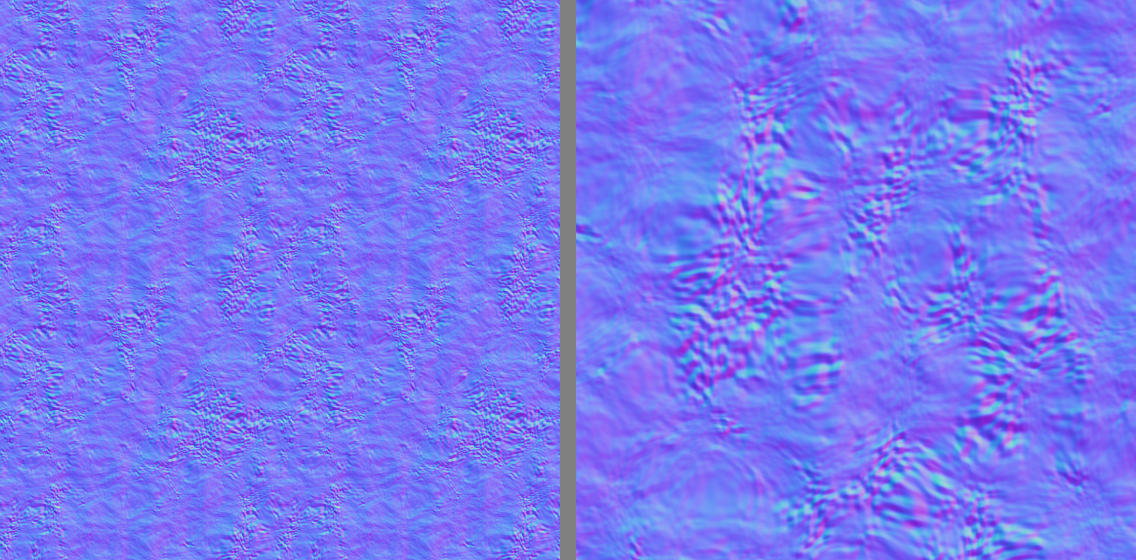
Left: the whole. Right: its middle third, enlarged.
Give the GLSL for this texture map, as a three.js fragment shader.

```glsl
// Tangent-space normal map of rough weathered plaster: soft ripples, faint streaks and gritty patches.
varying vec2 vUv;

const float TILES = 2.0;                    // whole repeats across the canvas
const vec2 TILT = vec2(-0.065, -0.065);     // mean lean of the surface
const vec2 RELIEF = vec2(0.82, 1.05);       // slope strength across and up
const float BLUE_LEVEL = 0.975;             // dims the facing component
const float WARP = 0.010;                   // bends the noise lattices

// Lattice cells per tile for each layer
const vec2 BROAD_CELLS = vec2(8.0, 6.0);
const vec2 STREAK_CELLS = vec2(14.0, 4.0);
const vec2 RIPPLE_CELLS = vec2(17.0, 29.0);
const vec2 LUMP_CELLS = vec2(43.0, 51.0);
const vec2 GRIT_CELLS = vec2(84.0, 88.0);
const vec2 DUST_CELLS = vec2(117.0, 113.0);

// Slope of each layer
const float BROAD = 0.10;
const float STREAK = 0.10;
const vec2 RIPPLE = vec2(0.13, 0.25);       // smooth areas, rough areas
const vec2 LUMP = vec2(0.09, 0.24);
const vec2 GRIT = vec2(0.06, 0.52);
const float DUST = 0.07;

// Unit gradient at a lattice point, wrapped to the period
vec2 latticeGradient(vec2 cell, vec2 period, float seed) {
  cell = mod(cell, period) + seed * 7.31;
  float angle = 6.2831853 * fract(sin(dot(cell, vec2(127.1, 311.7))) * 43758.5453);
  return vec2(cos(angle), sin(angle));
}

// Tiling gradient noise: x = value, yz = derivative in cell units
vec3 noiseD(vec2 uv, vec2 period, float seed) {
  vec2 p = uv * period;
  vec2 i = floor(p);
  vec2 f = p - i;
  vec2 u = f * f * f * (f * (f * 6.0 - 15.0) + 10.0);
  vec2 du = 30.0 * f * f * (f * (f - 2.0) + 1.0);
  vec2 e = vec2(1.0, 0.0);
  vec2 ga = latticeGradient(i, period, seed);
  vec2 gb = latticeGradient(i + e.xy, period, seed);
  vec2 gc = latticeGradient(i + e.yx, period, seed);
  vec2 gd = latticeGradient(i + e.xx, period, seed);
  float va = dot(ga, f);
  float vb = dot(gb, f - e.xy);
  float vc = dot(gc, f - e.yx);
  float vd = dot(gd, f - e.xx);
  float k = va - vb - vc + vd;
  float value = va + u.x * (vb - va) + u.y * (vc - va) + u.x * u.y * k;
  vec2 slope = ga + u.x * (gb - ga) + u.y * (gc - ga) + u.x * u.y * (ga - gb - gc + gd)
             + du * (u.yx * k + vec2(vb, vc) - va);
  return vec3(value, slope);
}

// Height slope of one layer, scaled so stretched cells keep their direction
vec2 layerSlope(vec2 uv, vec2 cells, float seed) {
  return noiseD(uv, cells, seed).yz * cells / max(cells.x, cells.y);
}

// Share of grit: large patches with ragged edges
float roughness(vec2 uv) {
  float patches = noiseD(uv, vec2(4.0, 3.0), 1.0).x
                + 0.65 * noiseD(uv, vec2(13.0, 9.0), 2.0).x
                + 0.55 * noiseD(uv, vec2(29.0, 25.0), 3.0).x;
  return smoothstep(-0.15, 0.45, patches);
}

void main() {
  vec2 uv = vUv * TILES;
  uv += WARP * noiseD(uv, vec2(9.0, 7.0), 4.0).yz;
  float rough = roughness(uv);

  // Sum the slopes from broad swells down to dust
  vec2 slope = BROAD * layerSlope(uv, BROAD_CELLS, 5.0);
  slope += STREAK * layerSlope(uv, STREAK_CELLS, 6.0);
  slope += mix(RIPPLE.x, RIPPLE.y, rough) * layerSlope(uv, RIPPLE_CELLS, 7.0);
  slope += mix(LUMP.x, LUMP.y, rough) * layerSlope(uv, LUMP_CELLS, 8.0);
  slope += mix(GRIT.x, GRIT.y, rough) * layerSlope(uv, GRIT_CELLS, 9.0);
  slope += DUST * layerSlope(uv, DUST_CELLS, 10.0);

  // Encode the surface normal as colour
  vec3 normal = normalize(vec3(TILT - slope * RELIEF, 1.0));
  vec3 color = normal * 0.5 + 0.5;
  color.b *= BLUE_LEVEL;
  gl_FragColor = vec4(color, 1.0);
}
```
